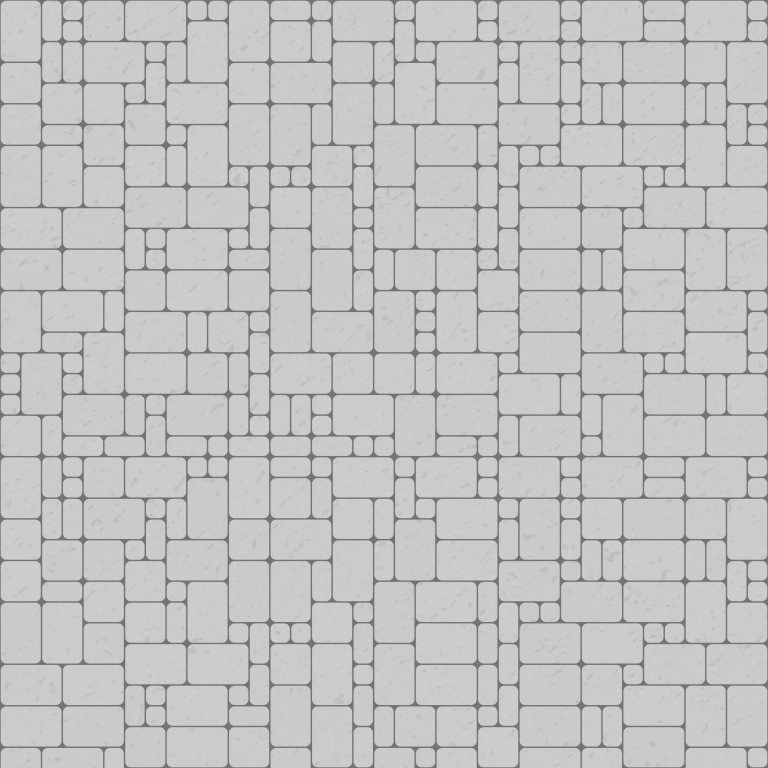
Reproduce this pattern procedurally as a Shadertoy shader.

```glsl
// Random ashlar paving: pale rounded stones of mixed sizes with thin grey joints.

const int COLS = 37;              // grid cells across the canvas and per layout
const int ROWS = 22;              // rows before the layout repeats
const float JOINT = 0.068;        // joint width, in cells
const float RADIUS = 0.27;        // corner radius, in cells
const float LAYOUT_SEED = 3.7;
const float WIDE_CHANCE = 0.42;   // share of three-cell-wide stones
const float NARROW_CHANCE = 0.24; // share of one-cell-wide stones
const float SHADE_SPREAD = 0.008; // tone difference between stones
const float GRAIN = 0.022;
const float FLECK_DEPTH = 0.055;
const vec3 STONE_COLOR = vec3(0.796);
const vec3 JOINT_COLOR = vec3(0.455);

float hash(vec2 p) {
    return fract(sin(dot(p, vec2(127.1, 311.7))) * 43758.5453);
}

float noise(vec2 p) {
    vec2 i = floor(p), f = fract(p);
    f = f * f * (3.0 - 2.0 * f);
    return mix(mix(hash(i), hash(i + vec2(1, 0)), f.x),
               mix(hash(i + vec2(0, 1)), hash(i + vec2(1, 1)), f.x), f.y);
}

// Chooses a stone that fits the free run of cells and the rows left.
ivec2 pickSize(vec2 cell, int run, int rowsLeft) {
    float widthPick = hash(cell + LAYOUT_SEED);
    float heightPick = hash(cell + LAYOUT_SEED + 51.3);
    int width = widthPick < WIDE_CHANCE ? 3 : (widthPick > 1.0 - NARROW_CHANCE ? 1 : 2);
    width = min(width, run);
    if (rowsLeft == 1) width = min(width, 2);
    int height = 2;
    if (width == 2) height = heightPick < 0.22 ? 1 : (heightPick < 0.66 ? 2 : 3);
    if (width == 1) height = heightPick < 0.5 ? 1 : 2;
    return ivec2(width, min(height, rowsLeft));
}

// Fills the layout row by row until a stone covers the cell; returns corner and size.
vec4 findStone(ivec2 cell) {
    int nextFree[COLS];
    for (int i = 0; i < COLS; i++) nextFree[i] = 0;

    for (int y = 0; y <= cell.y; y++) {
        int x = 0;
        while (x < COLS) {
            if (nextFree[x] > y) { x++; continue; }
            int run = 1;
            while (run < 3 && x + run < COLS) {
                if (nextFree[x + run] > y) break;
                run++;
            }
            ivec2 size = pickSize(vec2(x, y), run, ROWS - y);
            for (int i = 0; i < size.x; i++) nextFree[x + i] = y + size.y;
            ivec2 offset = cell - ivec2(x, y);
            if (offset.x >= 0 && offset.x < size.x && offset.y < size.y)
                return vec4(x, y, size);
            x += size.x;
        }
    }
    return vec4(cell, 1, 1);
}

float roundedBox(vec2 p, vec2 halfSize, float radius) {
    vec2 q = abs(p) - halfSize + radius;
    return length(max(q, 0.0)) + min(max(q.x, q.y), 0.0) - radius;
}

// Fine grain with sparse, slightly streaky dark flecks.
float stoneWear(vec2 p) {
    float grain = 0.6 * noise(p * 7.0) + 0.4 * noise(p * 15.0) - 0.5;
    vec2 warp = vec2(noise(p * 2.0 + 17.0), noise(p * 2.0 + 43.0));
    vec2 slanted = mat2(0.8, 0.6, -0.6, 0.8) * p * vec2(1.0, 1.3);
    float patches = noise(slanted * vec2(3.0, 5.0) + 2.0 * warp);
    float breakup = noise(p * 6.0 + 91.0);
    float flecks = smoothstep(0.7, 0.95, patches) * smoothstep(0.3, 0.75, breakup);
    return GRAIN * grain - FLECK_DEPTH * flecks;
}

void mainImage(out vec4 fragColor, in vec2 fragCoord) {
    float pixel = float(COLS) / iResolution.y;
    vec2 p = vec2(fragCoord.x, iResolution.y - fragCoord.y) * pixel;

    // Layout, repeated from the top left
    vec2 period = vec2(COLS, ROWS);
    vec2 local = mod(p, period);
    vec4 stone = findStone(ivec2(local));

    // Stone outline
    vec2 halfSize = 0.5 * stone.zw;
    float dist = roundedBox(local - stone.xy - halfSize, halfSize - 0.5 * JOINT, RADIUS);
    float jointMask = clamp(dist / pixel + 0.5, 0.0, 1.0);

    // Surface
    vec2 stoneId = stone.xy + period * floor(p / period);
    float shade = SHADE_SPREAD * (hash(stoneId + 7.9) - 0.5);
    vec3 surface = STONE_COLOR + shade + stoneWear(p);

    fragColor = vec4(mix(surface, JOINT_COLOR, jointMask), 1.0);
}
```
